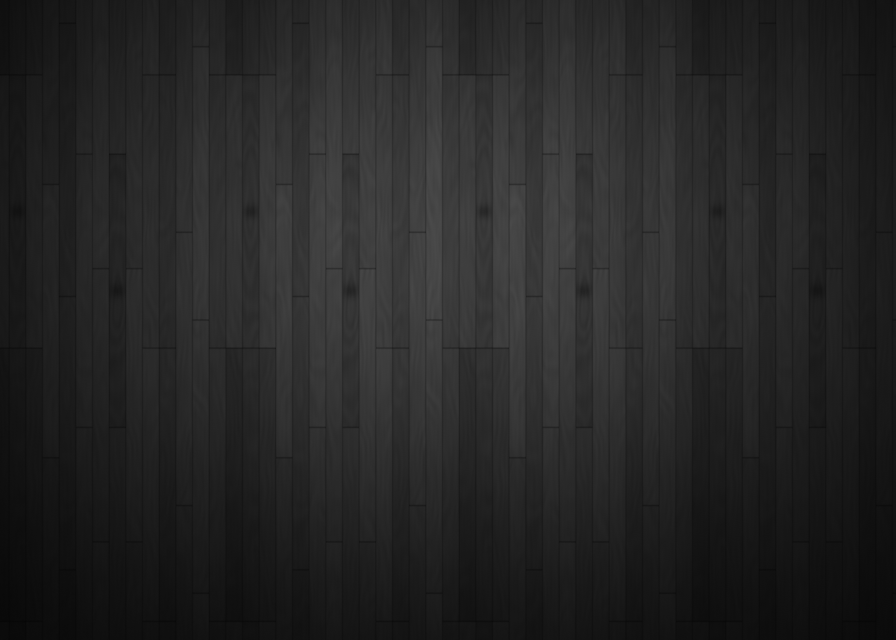
A Shadertoy shader for this texture:

```glsl
const float PLANKS = 14.0;                 // planks in one repeat
const vec2 REPEATS = vec2(3.84, 2.342);    // repeats across, board lengths down
const float FIRST_EDGE = 0.325;            // left edge of plank 0, in repeats
const float BOARD_ASPECT = 16.4;           // board length over plank width

// Height of the butt joint in each plank, in board lengths from the top
const float JOINTS[14] = float[14](
    0.564, 0.983, 0.564, 0.983, 0.274, 0.274, 0.85,
    0.171, 0.274, 0.274, 0.274, 0.274, 0.675, 0.085);

// Relative brightness of the two boards that alternate along each plank
const float EVEN_TONES[14] = float[14](
    1.08, 1.06, 0.90, 1.08, 1.02, 0.92, 1.04,
    1.10, 0.95, 0.98, 0.88, 1.04, 1.08, 0.90);
const float ODD_TONES[14] = float[14](
    1.06, 1.10, 1.00, 1.04, 1.08, 0.92, 1.00,
    1.06, 0.96, 0.80, 0.86, 0.92, 1.00, 0.93);

vec2 hash2(vec2 p) {
    p = vec2(dot(p, vec2(127.1, 311.7)), dot(p, vec2(269.5, 183.3)));
    return fract(sin(p) * 43758.5);
}

float gradientDot(vec2 cell, vec2 corner, vec2 local) {
    return dot(hash2(cell + corner) * 2.0 - 1.0, local - corner);
}

float gradientNoise(vec2 p) {
    vec2 cell = floor(p), f = fract(p);
    vec2 w = f * f * f * (f * (f * 6.0 - 15.0) + 10.0);
    float low = mix(gradientDot(cell, vec2(0, 0), f), gradientDot(cell, vec2(1, 0), f), w.x);
    float high = mix(gradientDot(cell, vec2(0, 1), f), gradientDot(cell, vec2(1, 1), f), w.x);
    return mix(low, high, w.y);
}

// Long growth rings around a heart, with fine streaks and slow mottling
float woodGrain(vec2 p, vec2 heart, vec2 seed, float figure) {
    float warp = gradientNoise(p * vec2(1.3, 0.35) + seed);
    float radius = length((p - heart) * vec2(1.0, 0.16)) + 0.4 * warp;
    float rings = sin(radius * 22.0) * smoothstep(-0.4, 0.5, warp + figure);
    float streaks = gradientNoise(p * vec2(6.0, 0.45) + seed * 1.7);
    float mottling = gradientNoise(p * vec2(0.8, 0.3) + seed * 2.3);
    float knot = figure * exp(-dot(p - heart, p - heart) * 5.0);
    return 1.0 + 0.045 * rings + 0.09 * streaks + 0.08 * mottling - 0.35 * knot;
}

float darkLine(float dist, float halfWidth, float strength) {
    return 1.0 - strength * (1.0 - smoothstep(0.0, halfWidth, dist));
}

float floorTone(vec2 uv) {
    // Plank and board under this point
    float across = (uv.x * REPEATS.x - FIRST_EDGE) * PLANKS;
    float plank = mod(floor(across), PLANKS);
    int index = int(plank);
    float along = (1.0 - uv.y) * REPEATS.y - JOINTS[index];
    float row = mod(floor(along), 2.0);
    vec2 local = fract(vec2(across, along));
    vec2 board = vec2(plank, row);

    // Two planks of each repeat have a centred, knotted figure
    float figured = 1.0 - step(0.5, abs(mod(plank, 8.0) - 2.0));
    float figure = figured * (1.0 - row);
    vec2 random = hash2(board + 3.7);
    vec2 heart = vec2(mix(-0.6, 1.6, random.x), mix(0.2, 0.8, random.y));
    heart = mix(heart, vec2(0.5), figure);

    vec2 size = vec2(1.0, BOARD_ASPECT);
    float grain = woodGrain(local * size, heart * size, random * 40.0, figure);
    float tone = row < 0.5 ? EVEN_TONES[index] : ODD_TONES[index];

    // Seams between planks and joints between boards
    vec2 edge = min(local, 1.0 - local) * size;
    float seams = darkLine(edge.x, 0.08, 0.22) * darkLine(edge.y, 0.09, 0.3);
    return tone * grain * seams;
}

// Soft pool of light above the centre
float lighting(vec2 uv) {
    vec2 d = uv - vec2(0.5, 0.63);
    return 0.02 + 0.232 * exp(-4.0 * d.x * d.x - 3.4 * d.y * d.y);
}

void mainImage(out vec4 fragColor, in vec2 fragCoord) {
    // Four samples smooth every board edge
    float tone = 0.0;
    for (int i = 0; i < 4; i++) {
        vec2 offset = vec2(i % 2, i / 2) * 0.5 - 0.25;
        tone += 0.25 * floorTone((fragCoord + offset) / iResolution.xy);
    }
    float grey = tone * lighting(fragCoord / iResolution.xy);

    // Faint dither hides banding in the dark gradient
    grey += (hash2(fragCoord).x - 0.5) / 255.0;
    fragColor = vec4(vec3(grey), 1.0);
}
```
